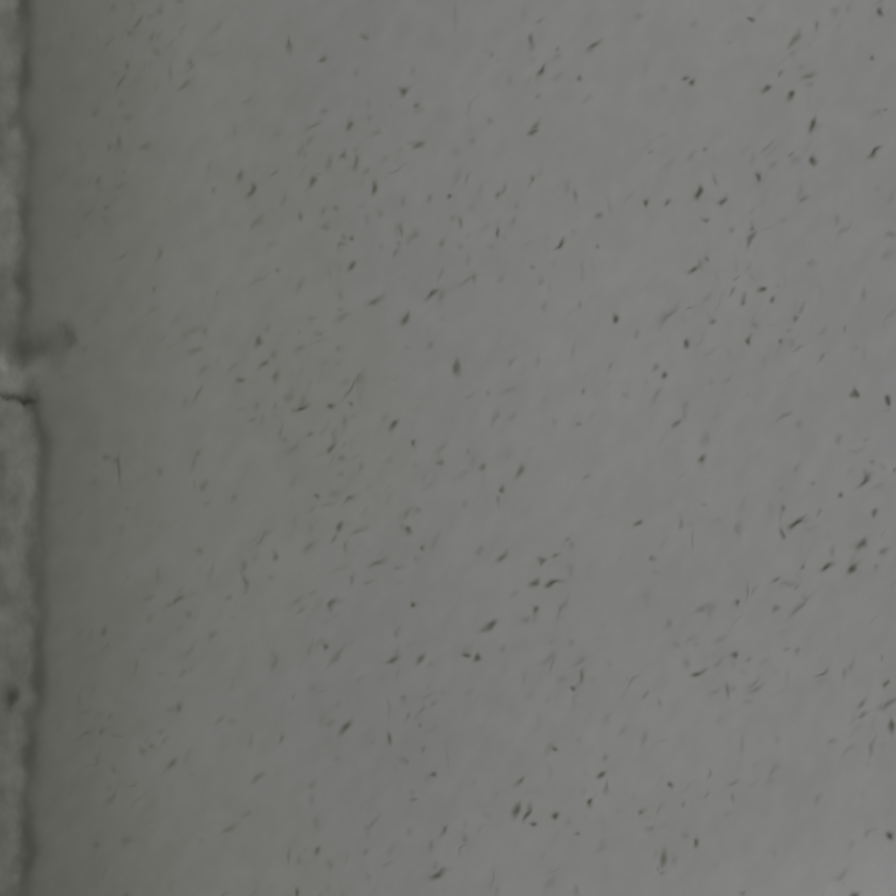
Give the GLSL for this texture, as a Shadertoy shader.

```glsl
// Dim grey plaster wall with small slanted pits and a chipped ridge along its left edge.
// A soft light gradient carries fractal mottling; pits are small warped ellipses
// scattered in clusters on jittered grids, darker toward the right.

// Integer hash: two random values in 0..1 per cell
vec2 hash2(vec2 cell, uint seed) {
    uvec2 q = uvec2(ivec2(cell) + 512) + seed * uvec2(7919u, 104729u);
    q = q * 1664525u + 1013904223u;
    q.x += q.y * 1664525u;
    q.y += q.x * 1664525u;
    q ^= q >> 16u;
    q.x += q.y * 1664525u;
    q.y += q.x * 1664525u;
    q ^= q >> 16u;
    return vec2(q & 65535u) / 65535.0;
}

float noise(vec2 p) {
    vec2 cell = floor(p), f = fract(p);
    f = f * f * (3.0 - 2.0 * f);
    float low = mix(hash2(cell, 1u).x, hash2(cell + vec2(1, 0), 1u).x, f.x);
    float high = mix(hash2(cell + vec2(0, 1), 1u).x, hash2(cell + vec2(1, 1), 1u).x, f.x);
    return mix(low, high, f.y);
}

float fbm(vec2 p) {
    float sum = 0.0, amp = 0.5;
    for (int i = 0; i < 4; i++) {
        sum += amp * noise(p);
        p = mat2(1.6, 1.2, -1.2, 1.6) * p + 5.3;
        amp *= 0.5;
    }
    return sum / 0.9375;
}

// Soft elliptical spot, 1 at its centre
float spot(vec2 p, vec2 centre, vec2 radius) {
    vec2 d = (p - centre) / radius;
    return exp(-dot(d, d));
}

// Slanted pits on a jittered grid; size is (half length, half width)
float pits(vec2 p, float cells, vec2 size, float share, uint seed) {
    float depth = 0.0;
    vec2 home = floor(p * cells);
    for (int y = -1; y <= 1; y++)
    for (int x = -1; x <= 1; x++) {
        vec2 cell = home + vec2(x, y);
        vec2 centre = (cell + hash2(cell, seed)) / cells;
        vec2 kind = hash2(cell, seed + 1u);
        vec2 form = hash2(cell, seed + 2u);
        // Shared cluster field gathers the pits into slanted chains
        vec2 chain = vec2(dot(centre, vec2(0.5, 0.866)), dot(centre, vec2(-0.866, 0.5)));
        float cluster = smoothstep(0.4, 0.75, noise(chain * vec2(11.0, 20.0) + 40.0));
        float present = step(kind.x, share * (0.4 + 1.6 * cluster));
        float angle = 1.0 + (form.x - 0.5) * 1.3;
        vec2 along = vec2(cos(angle), sin(angle));
        vec2 d = p - centre;
        vec2 local = vec2(dot(d, along), dot(d, vec2(-along.y, along.x)));
        vec2 radius = size * vec2(0.6 + form.y * form.y, 0.8 + 0.4 * kind.y);
        float strength = 0.25 + 0.75 * kind.y * kind.y;
        depth = max(depth, present * strength * spot(local, vec2(0), radius));
    }
    return depth;
}

void mainImage(out vec4 fragColor, in vec2 fragCoord) {
    vec2 uv = fragCoord / iResolution.xy;

    // Light falling off to the left, slightly dimmer in the lower left
    float light = mix(0.384, 0.450, smoothstep(0.02, 0.26, uv.x));
    light += 0.047 * smoothstep(0.15, 0.75, uv.x);
    light -= 0.010 * (1.0 - uv.y) * (1.0 - uv.x);
    light += 0.030 * spot(uv, vec2(1.0, 0.0), vec2(0.20, 0.05));

    // Cloudy mottling and fine grain stretched along the slant
    vec2 slant = vec2(dot(uv, vec2(0.5, 0.866)), dot(uv, vec2(-0.866, 0.5)));
    light += 0.018 * (fbm(uv * 6.0) - 0.5);
    light += 0.026 * (fbm(slant * vec2(45.0, 75.0) + 20.0) - 0.5);

    // Pits: a gentle warp makes their outlines irregular
    vec2 warp = vec2(noise(uv * 95.0), noise(uv * 95.0 + 31.0)) - 0.5;
    vec2 p = uv + 0.006 * warp;
    float clarity = smoothstep(0.0, 0.75, uv.x);
    float fade = smoothstep(0.04, 0.14, uv.x);
    float dark = pits(p, 34.0, vec2(0.0056, 0.0027), 0.29, 10u);
    float faint = pits(p, 46.0, vec2(0.0068, 0.0031), 0.28, 20u);
    float hairline = pits(p, 24.0, vec2(0.0105, 0.0021), 0.15, 30u);
    light -= fade * mix(0.06, 0.20, clarity) * dark;
    light -= fade * (0.050 * faint + 0.070 * hairline);

    // Ridge along the left edge with a wavering, patchy shadow groove
    float bulge = smoothstep(0.62, 0.5, uv.y) * smoothstep(-0.1, 0.5, uv.y);
    float waver = fbm(vec2(uv.y * 18.0, 3.0)) - 0.5;
    float rough = fbm(uv * vec2(60.0, 45.0)) - 0.5;
    float groove = 0.028 + 0.020 * bulge + 0.016 * waver + 0.008 * rough;
    float side = uv.x - groove;
    float ridge = smoothstep(0.007, -0.014, side);
    light = mix(light, 0.365 + 0.025 * uv.y + 0.11 * rough, ridge);
    light -= 0.060 * exp(-pow(side / 0.010, 2.0)) * (0.4 + 1.1 * noise(uv * vec2(8.0, 25.0)));
    light -= 0.020 * exp(-max(side, 0.0) / 0.035) * (1.0 - ridge);

    // Broken spot on the ridge: shadowed hollow, pale chip, crack below it
    vec2 chip = uv + 0.022 * vec2(rough, -rough);
    light -= 0.07 * spot(chip, vec2(0.040, 0.612), vec2(0.032, 0.018));
    light -= 0.06 * spot(chip, vec2(0.078, 0.624), vec2(0.007, 0.013));
    light += 0.09 * spot(chip, vec2(0.022, 0.582), vec2(0.026, 0.020));
    light -= 0.12 * spot(chip, vec2(0.015, 0.556), vec2(0.022, 0.006));
    light -= 0.11 * spot(chip, vec2(0.010, 0.225), vec2(0.008, 0.011));

    // Greenish grey in the shade, neutral to cool grey in the light
    vec3 tint = mix(vec3(1.0, 1.01, 0.94), vec3(1.0, 1.003, 0.985), smoothstep(0.36, 0.50, light));
    tint.b += 0.02 * (fbm(uv * 4.0 + 9.0) - 0.5) + 0.008 * uv.x;
    fragColor = vec4(light * tint, 1.0);
}
```
